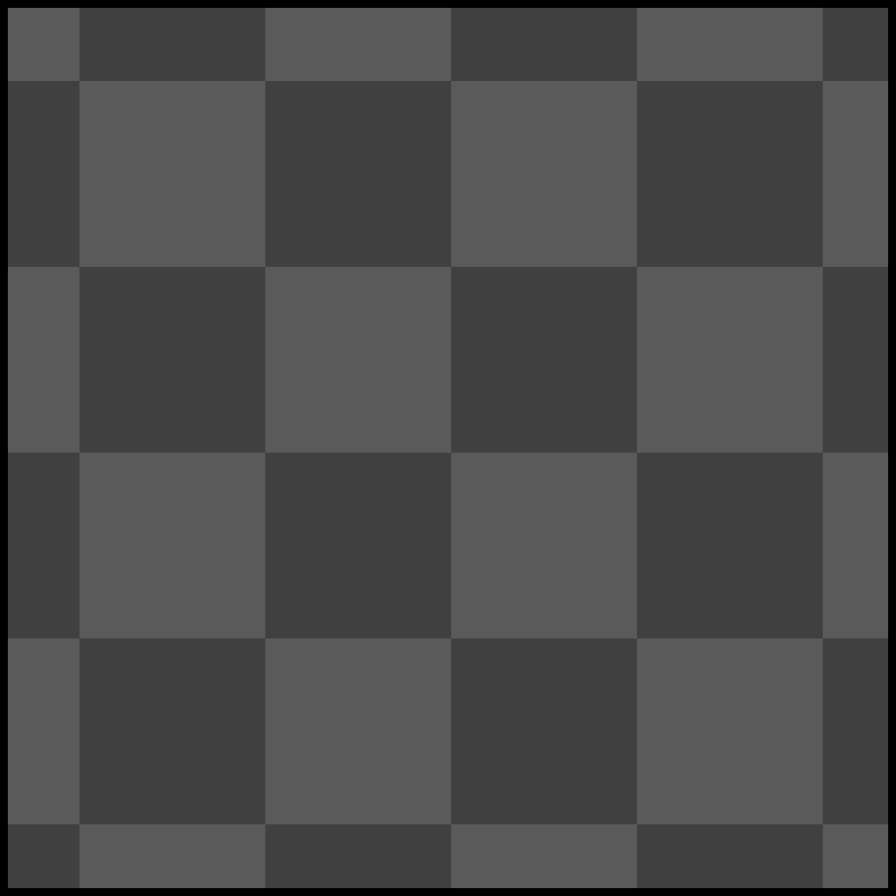
Give the GLSL for this pattern, as a WebGL 1 fragment shader.

```glsl
precision highp float;
// A two-tone grey checkerboard, shifted off the canvas edges, in a thin black frame.
// Each axis gives a signed square wave with smoothed steps; the product of the two
// waves picks the tone, and the distance to the canvas edge draws the frame.

uniform vec2 u_resolution;

const float CELL_SIZE = 0.2074;                 // side of one square
const vec2 GRID_ORIGIN = vec2(0.0887, 0.0800);  // a corner shared by four squares
const float FRAME_WIDTH = 0.0088;
const vec3 LIGHT_GREY = vec3(0.353);
const vec3 DARK_GREY = vec3(0.251);
const vec3 FRAME_COLOR = vec3(0.0);

// Square wave per axis: +1 in even cells, -1 in odd cells, blended across one pixel.
vec2 cellSign(vec2 cell, vec2 pixel) {
    vec2 phase = mod(cell + 0.5, 2.0) - 0.5;
    vec2 edgeDistance = (0.5 - abs(phase - 0.5)) * CELL_SIZE;
    return clamp(2.0 * edgeDistance / pixel, -1.0, 1.0);
}

// 1 inside the frame opening, 0 on the frame.
float frameOpening(vec2 uv, vec2 pixel) {
    vec2 inset = min(uv, 1.0 - uv) - FRAME_WIDTH;
    vec2 coverage = clamp(inset / pixel + 0.5, 0.0, 1.0);
    return coverage.x * coverage.y;
}

void main() {
    vec2 pixel = 1.0 / u_resolution;
    vec2 uv = gl_FragCoord.xy * pixel;

    // Checker: equal signs are dark, opposite signs are light.
    vec2 side = cellSign((uv - GRID_ORIGIN) / CELL_SIZE, pixel);
    float lightness = 0.5 - 0.5 * side.x * side.y;
    vec3 color = mix(DARK_GREY, LIGHT_GREY, lightness);

    // Frame
    color = mix(FRAME_COLOR, color, frameOpening(uv, pixel));
    gl_FragColor = vec4(color, 1.0);
}
```
